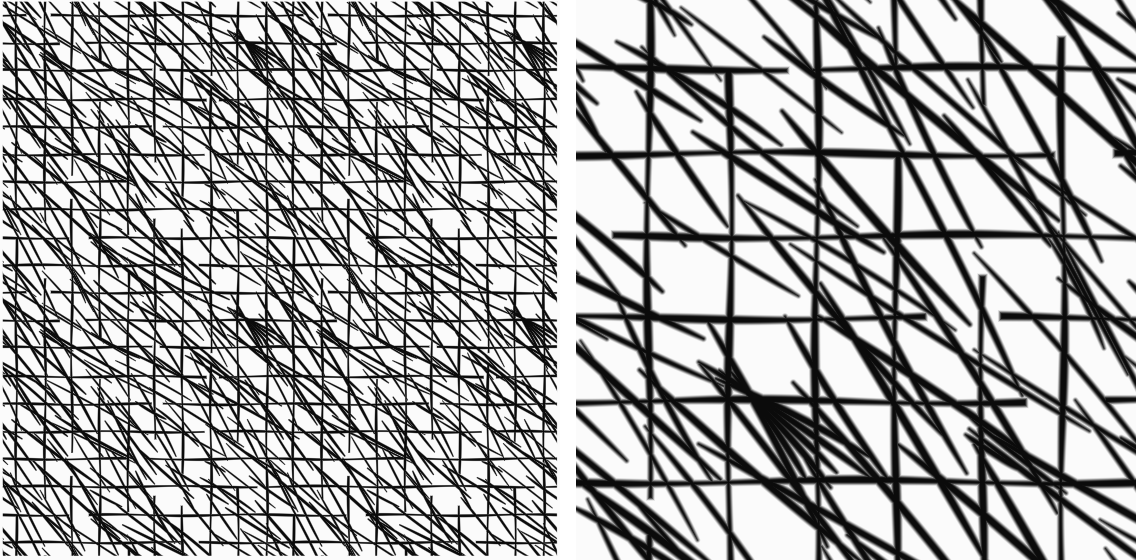
Left, the full canvas; right, a detail of the centre.
This pattern is drawn by a Shadertoy shader. Its source:

```glsl
const float TAU = 6.2831853;
const float TILE = 0.4948;                  // canvas width of one repeat
const vec2 MARGIN = vec2(0.005, 0.0075);
const float GRID_LINES = 10.0;              // per repeat, each way
const vec2 STROKE_CELLS = vec2(11.0, 12.0); // scattered strokes per repeat
const int HUB_STROKES = 6;
const vec3 PAPER = vec3(0.985);
const vec3 INK = vec3(0.045);

float hash(vec2 p) {
    vec3 q = fract(vec3(p.xyx) * 0.1031);
    q += dot(q, q.yzx + 33.33);
    return fract((q.x + q.y) * q.z);
}

vec2 wrapTile(vec2 p) {
    return p - round(p);
}

// Signed distance to a bowed pen stroke with tapered ends
float strokeDistance(vec2 p, float angle, float halfLength, float halfWidth, float bend) {
    vec2 dir = vec2(cos(angle), -sin(angle));
    vec2 q = vec2(dot(p, dir), dot(p, vec2(-dir.y, dir.x)));
    float t = clamp(q.x / halfLength, -1.0, 1.0);
    q.y += bend * (t * t - 0.4);
    float taper = 1.0 - 0.55 * t * t * t * t;
    return length(vec2(q.x - t * halfLength, q.y)) - halfWidth * taper;
}

// Uneven ruled lines, each broken by one gap
float ruledDistance(float across, float along, float maxGap, float seed) {
    float index = floor(across * GRID_LINES);
    vec2 id = vec2(index, seed);
    float phase = hash(id + 3.0);
    float wobble = 0.0025 * sin(TAU * (along * 2.0 + phase))
                 + 0.007 * (hash(id + 7.0) - 0.5);
    float halfWidth = 0.0040 + 0.0011 * sin(TAU * (along * 3.0 + phase * 5.0));
    float line = abs(across - (index + 0.5) / GRID_LINES - wobble) - halfWidth;
    float gapOffset = along - hash(id + 13.0);
    float gapHalf = maxGap * hash(id + 19.0);
    return max(line, gapHalf - abs(gapOffset - round(gapOffset)));
}

// Slanted strokes scattered one per cell, kept out of a clearing
float scatterDistance(vec2 p, vec2 clearing) {
    float nearest = 1.0;
    for (float y = 0.0; y < STROKE_CELLS.y; y++) {
        for (float x = 0.0; x < STROKE_CELLS.x; x++) {
            vec2 id = vec2(x, y);
            vec2 jitter = vec2(hash(id + 41.0), hash(id + 67.0));
            vec2 center = (id + jitter) / STROKE_CELLS;
            float steep = step(0.5, hash(id + 83.0));
            float angle = radians(mix(34.0, 57.0, steep) + 17.0 * (hash(id + 97.0) - 0.5));
            float halfLength = mix(0.025, 0.215, sqrt(hash(id + 113.0)));
            float halfWidth = mix(0.0030, 0.0056, hash(id + 131.0));
            float bend = 0.012 * (hash(id + 151.0) - 0.5);
            float blocked = strokeDistance(wrapTile(clearing - center), angle,
                                           halfLength, halfWidth, bend);
            if (blocked < 0.034) continue;
            nearest = min(nearest, strokeDistance(wrapTile(p - center), angle,
                                                  halfLength, halfWidth, bend));
        }
    }
    return nearest;
}

// Strokes fanning down and right from a shared crossing
float hubDistance(vec2 p, vec2 hub) {
    float nearest = 1.0;
    for (int i = 0; i < HUB_STROKES; i++) {
        float k = float(i);
        float angle = radians(mix(27.0, 62.0, k / float(HUB_STROKES - 1)));
        float halfLength = mix(0.08, 0.17, hash(vec2(k, 5.0)));
        float shift = halfLength * mix(0.25, 0.8, hash(vec2(k, 9.0)));
        vec2 center = hub + shift * vec2(cos(angle), -sin(angle));
        nearest = min(nearest, strokeDistance(wrapTile(p - center), angle,
                                              halfLength, 0.0048, 0.004));
    }
    return nearest;
}

void mainImage(out vec4 fragColor, in vec2 fragCoord) {
    vec2 uv = fragCoord / iResolution.xy;
    vec2 sheet = (uv - MARGIN) / TILE;
    vec2 tile = fract(sheet);

    // Ruled mesh and slanted pen strokes
    float ink = ruledDistance(tile.x, tile.y, 0.11, 23.0);
    ink = min(ink, ruledDistance(tile.y, tile.x, 0.065, 59.0));
    ink = min(ink, scatterDistance(tile, vec2(0.90, 0.90)));
    ink = min(ink, hubDistance(tile, vec2(0.87, 0.86)));

    // Soft ink edges and a bare sheet border
    float soft = max(0.0014, 0.7 / iResolution.y) / TILE;
    float coverage = 1.0 - smoothstep(-soft, soft, ink);
    vec2 fromCenter = abs(sheet - 1.0);
    float border = max(fromCenter.x, fromCenter.y) - 1.0;
    coverage *= 1.0 - smoothstep(-soft, soft, border);

    fragColor = vec4(mix(PAPER, INK, coverage), 1.0);
}
```
